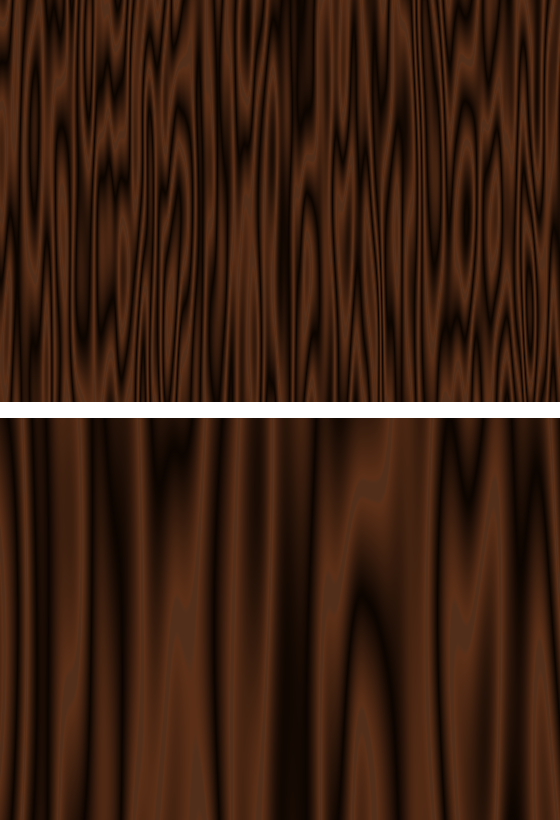
Top, the full canvas; bottom, a detail of the centre.
Reproduce this texture procedurally as a Shadertoy shader.

```glsl
// Dark wood grain: vertically stretched gradient noise is cut into contour
// bands, and a triangle wave over those bands shades each one from near-black
// valleys through warm brown to a thin, slightly greyer crest.

const vec2  GRAIN_FREQ  = vec2(15.5, 1.2);  // cells per canvas height
const float BAND_COUNT  = 3.6;              // contour bands per unit of noise
const float DETAIL      = 0.34;             // strength of the finer octave
const float DRIFT       = 0.6;              // strength of the broad octave
const float SWAY        = 0.012;            // sideways drift of the fibres
const float CREST_START = 0.92;             // band height where the crest begins
const float CREST_SOFT  = 0.02;
const vec3  VALLEY_COL  = vec3(0.045, 0.017, 0.001);
const vec3  BROWN_COL   = vec3(0.392, 0.203, 0.100);
const vec3  CREST_COL   = vec3(0.315, 0.182, 0.102);

// Sine-free hash giving a gradient vector in [-1, 1]
vec2 hashGradient(vec2 cell) {
    vec3 h = fract(cell.xyx * vec3(0.1031, 0.1030, 0.0973));
    h += dot(h, h.yzx + 33.33);
    return 2.0 * fract((h.xx + h.yz) * h.zy) - 1.0;
}

float gradientNoise(vec2 p) {
    vec2 cell = floor(p);
    vec2 f = p - cell;
    vec2 blend = f * f * f * (f * (f * 6.0 - 15.0) + 10.0);
    vec2 right = vec2(1.0, 0.0);
    vec2 up = vec2(0.0, 1.0);
    float a = dot(hashGradient(cell), f);
    float b = dot(hashGradient(cell + right), f - right);
    float c = dot(hashGradient(cell + up), f - up);
    float d = dot(hashGradient(cell + 1.0), f - 1.0);
    return mix(mix(a, b, blend.x), mix(c, d, blend.x), blend.y);
}

// Continuous height field whose contours form the grain
float grainField(vec2 p) {
    p.x += SWAY * gradientNoise(p * vec2(2.5, 1.8) + 41.0);
    vec2 q = p * GRAIN_FREQ + vec2(17.0, 53.0);
    return gradientNoise(q)
         + DETAIL * gradientNoise(q * vec2(2.1, 1.4) + vec2(29.3, 11.7))
         + DRIFT * gradientNoise(q * vec2(0.43, 0.47) + vec2(71.6, 5.2));
}

void mainImage(out vec4 fragColor, in vec2 fragCoord) {
    vec2 p = fragCoord / iResolution.y;

    // Triangle wave over the contours
    float phase = grainField(p) * BAND_COUNT;
    float height = abs(2.0 * fract(phase) - 1.0);

    // Fade bands that are too narrow for the pixel grid
    float slope = fwidth(phase);
    height = mix(height, 0.5, smoothstep(0.4, 1.1, slope));

    // Brown ramp with a greyer line along each crest
    vec3 col = mix(VALLEY_COL, BROWN_COL, height);
    float soft = CREST_SOFT + 0.3 * slope;
    float crest = smoothstep(CREST_START - soft, CREST_START + soft, height);
    col = mix(col, CREST_COL, crest);

    fragColor = vec4(col, 1.0);
}
```
